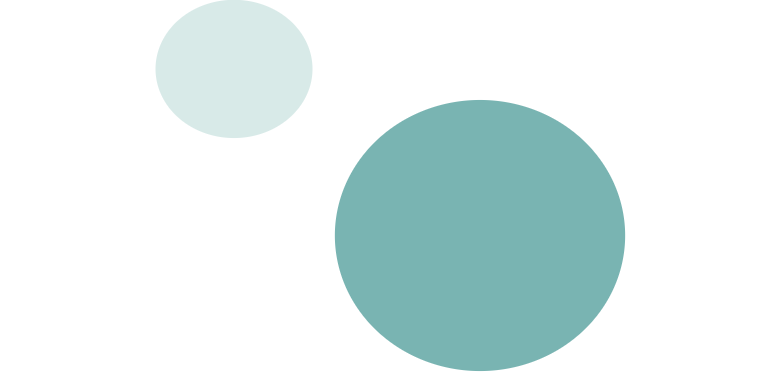
Reproduce this background procedurally as a Shadertoy shader.

```glsl
// Two flat teal ellipses, one pale and one deep, on a white ground.

// Coverage of an ellipse, with an edge about one pixel wide.
float ellipseMask(vec2 uv, vec2 center, vec2 radii) {
    vec2 q = (uv - center) / radii;
    float r = max(length(q), 1e-4);
    // Length of the gradient of r, per pixel
    float slope = length(q / (r * radii * iResolution.xy));
    return clamp(0.5 + (1.0 - r) / max(slope, 1e-6), 0.0, 1.0);
}

void mainImage(out vec4 fragColor, in vec2 fragCoord) {
    vec2 uv = fragCoord / iResolution.xy;
    vec3 color = vec3(1.0);

    // Pale ellipse touching the top edge
    float pale = ellipseMask(uv, vec2(0.3047, 0.8205), vec2(0.1022, 0.1800));
    color = mix(color, vec3(0.847, 0.917, 0.910), pale);

    // Large deep ellipse at the lower right
    float deep = ellipseMask(uv, vec2(0.6250, 0.3867), vec2(0.1890, 0.3530));
    color = mix(color, vec3(0.473, 0.706, 0.698), deep);

    fragColor = vec4(color, 1.0);
}
```
